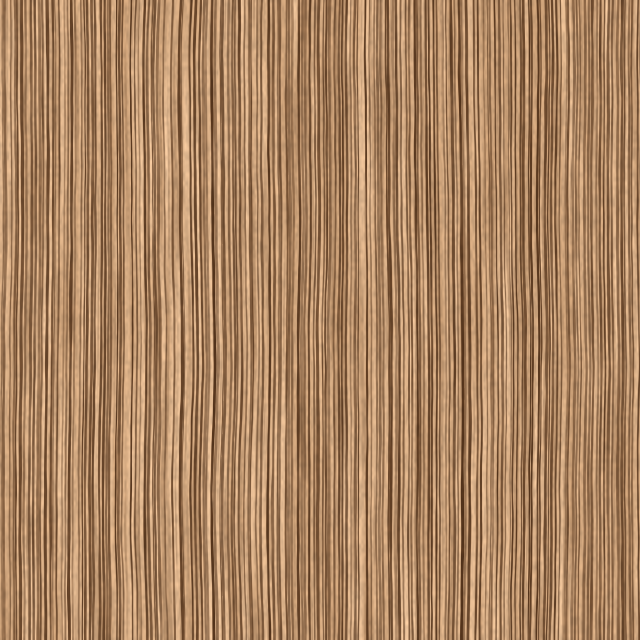
A Shadertoy shader for this texture:

```glsl
const float LINE_COUNT = 158.0;      // dark veins across the canvas
const float VEIN_CHANCE = 0.965;     // share of slots that hold a vein
const vec2 VEIN_HALF_WIDTH = vec2(0.15, 0.37); // in slots, thin to thick
const vec2 VEIN_STRENGTH = vec2(0.50, 1.06);
const vec2 VEIN_PLACE = vec2(0.16, 0.84);      // range of centers in a slot
const float VEIN_SOFTNESS = 0.18;    // edge blur in slots
const float BEND = 0.0065;           // slow sway of the grain
const float RIPPLE = 0.0018;         // quicker sway
const float HAIRLINE_DEPTH = 0.42;   // faint streaks between the veins
const float FIBRE_CONTRAST = 0.11;

const vec3 PALE_WOOD = vec3(0.945, 0.785, 0.625);
const vec3 TAN_WOOD = vec3(0.755, 0.585, 0.425);
const vec3 STREAK_WOOD = vec3(0.570, 0.425, 0.295);
const vec3 DARK_VEIN = vec3(0.325, 0.200, 0.105);
const vec3 BROWN_VEIN = vec3(0.455, 0.315, 0.200);

float hash(vec2 p) {
    vec3 q = fract(vec3(p.xyx) * 0.1031);
    q += dot(q, q.yzx + 33.33);
    return fract((q.x + q.y) * q.z);
}

float noise(vec2 p) {
    vec2 cell = floor(p);
    vec2 f = fract(p);
    f = f * f * (3.0 - 2.0 * f);
    float low = mix(hash(cell), hash(cell + vec2(1.0, 0.0)), f.x);
    float high = mix(hash(cell + vec2(0.0, 1.0)), hash(cell + vec2(1.0)), f.x);
    return mix(low, high, f.y);
}

// Sideways sway shared by neighbouring veins
float sway(vec2 p) {
    float slow = noise(p * vec2(8.0, 4.5) + 11.0) - 0.5;
    float quick = noise(p * vec2(20.0, 12.0) + 47.0) - 0.5;
    return BEND * slow + RIPPLE * quick;
}

// Returns vein coverage and the random tone of the strongest vein
vec2 veins(float slotX, float y, float softness) {
    float slot = floor(slotX);
    vec2 strongest = vec2(0.0);
    for (int i = -1; i <= 1; i++) {
        float place = slot + float(i);
        float id = place + 20.0;
        float wobble = 0.14 * (noise(vec2(id * 3.7, y * 26.0)) - 0.5);
        float center = place + mix(VEIN_PLACE.x, VEIN_PLACE.y, hash(vec2(id, 3.0))) + wobble;
        float halfWidth = mix(VEIN_HALF_WIDTH.x, VEIN_HALF_WIDTH.y, hash(vec2(id, 7.0)));
        halfWidth *= 0.8 + 0.4 * noise(vec2(id * 5.3, y * 18.0 + 90.0));
        float strength = mix(VEIN_STRENGTH.x, VEIN_STRENGTH.y, hash(vec2(id, 13.0)));
        strength *= 0.8 + 0.4 * noise(vec2(id * 2.9, y * 12.0 + 31.0));
        strength *= step(hash(vec2(id, 19.0)), VEIN_CHANCE);
        float d = abs(slotX - center);
        float cover = strength * (1.0 - smoothstep(halfWidth - softness, halfWidth + softness, d));
        if (cover > strongest.x) strongest = vec2(cover, hash(vec2(id, 29.0)));
    }
    return min(strongest, 1.0);
}

void mainImage(out vec4 fragColor, in vec2 fragCoord) {
    vec2 uv = fragCoord / iResolution.y;
    float pixel = LINE_COUNT / iResolution.y;
    float x = uv.x + sway(uv);
    float slotX = x * LINE_COUNT;

    // Pale ground with broad and narrow bands
    float broad = noise(vec2(x * 22.0 + 5.0, uv.y * 1.2));
    float narrow = noise(vec2(slotX * 0.8 + 60.0, uv.y * 4.0));
    vec3 color = mix(TAN_WOOD, PALE_WOOD, clamp(0.08 + 0.2 * broad + 0.7 * narrow, 0.0, 1.0));

    // Faint hairline streaks
    float hairline = smoothstep(0.45, 0.95, noise(vec2(slotX * 1.7 + 33.0, uv.y * 6.0)));
    color = mix(color, STREAK_WOOD, HAIRLINE_DEPTH * hairline);

    // Dark veins
    vec2 vein = veins(slotX, uv.y, max(VEIN_SOFTNESS, 0.65 * pixel));
    color = mix(color, mix(DARK_VEIN, BROWN_VEIN, vein.y), vein.x);

    // Fine fibres and short pores
    float fibre = noise(vec2(x * 330.0, uv.y * 70.0)) - 0.5;
    float pore = noise(vec2(x * 260.0 + 80.0, uv.y * 150.0)) - 0.5;
    color *= 1.0 + FIBRE_CONTRAST * (fibre + 0.8 * pore);

    fragColor = vec4(clamp(color, 0.0, 1.0), 1.0);
}
```
